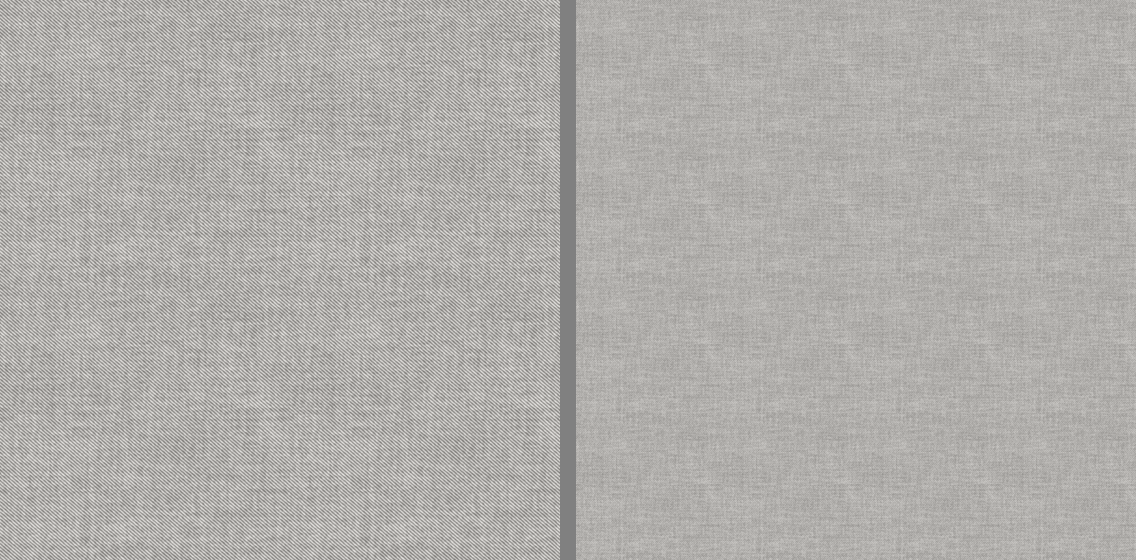
Left: one tile. Right: repeated 2 by 2.
Reproduce this texture procedurally as a WebGL 1 fragment shader.

```glsl
precision highp float;
// Fine grey twill cloth: crisp falling diagonals over slightly uneven threads.

uniform vec2 u_resolution;

const float TAU = 6.2831853;
const vec2 TILES = vec2(2.0);              // cloth patches across and down
const vec2 DIAGONALS = vec2(140.0, 160.0); // twill lines across and down
const vec3 DARK_YARN = vec3(0.50, 0.492, 0.48);
const vec3 LIGHT_YARN = vec3(0.88, 0.872, 0.86);
const vec2 WEFT_CELLS = vec2(10.0, 128.0); // long horizontal streaks per patch
const vec2 WARP_CELLS = vec2(128.0, 10.0); // long vertical streaks per patch
const vec2 GRAIN_CELLS = vec2(150.0, 150.0);
const vec2 CLOUD_CELLS = vec2(7.0, 9.0);
const float TWILL_CONTRAST = 0.345;
const float WEFT_CONTRAST = 0.17;
const float WARP_CONTRAST = 0.15;
const float GRAIN_CONTRAST = 0.28;
const float CLOUD_CONTRAST = 0.05;
const float SLUB_DEPTH = 0.06;
const float LINE_WOBBLE = 0.5;             // radians of twill phase

float hash(vec2 cell, float seed) {
  vec3 p = fract(vec3(cell.xyx + seed) * vec3(0.1031, 0.1030, 0.0973));
  p += dot(p, p.yzx + 33.33);
  return fract((p.x + p.y) * p.z);
}

// Value noise centred on zero; wraps after "cells" lattice steps.
float wrapNoise(vec2 uv, vec2 cells, float seed) {
  vec2 p = uv * cells;
  vec2 f = fract(p);
  vec2 a = mod(floor(p), cells);
  vec2 b = mod(a + 1.0, cells);
  f = f * f * (3.0 - 2.0 * f);
  float low = mix(hash(a, seed), hash(vec2(b.x, a.y), seed), f.x);
  float high = mix(hash(vec2(a.x, b.y), seed), hash(b, seed), f.x);
  return mix(low, high, f.y) - 0.5;
}

void main() {
  vec2 uv = gl_FragCoord.xy / u_resolution;
  vec2 patchUv = fract(uv * TILES);

  // Uneven threads, fibre grain and broad shading
  float weft = wrapNoise(patchUv, WEFT_CELLS, 3.0);
  float warp = wrapNoise(patchUv, WARP_CELLS, 17.0);
  float grain = wrapNoise(patchUv, GRAIN_CELLS, 41.0);
  float cloud = wrapNoise(patchUv, CLOUD_CELLS, 59.0);

  // Sparse dark slubs along the weft
  float slub = smoothstep(0.28, 0.45, wrapNoise(patchUv, vec2(6.0, 90.0), 73.0));

  // Diagonal ribs, fading out when too fine for the canvas
  float wobble = LINE_WOBBLE * (weft + warp);
  float rib = sin(TAU * dot(uv, DIAGONALS) + wobble);
  vec2 linesPerPixel = DIAGONALS / u_resolution;
  rib *= 1.0 - smoothstep(0.36, 0.6, max(linesPerPixel.x, linesPerPixel.y));

  float shade = 0.51 + TWILL_CONTRAST * rib
    + WEFT_CONTRAST * weft + WARP_CONTRAST * warp
    + GRAIN_CONTRAST * grain + CLOUD_CONTRAST * cloud
    - SLUB_DEPTH * slub;
  gl_FragColor = vec4(mix(DARK_YARN, LIGHT_YARN, clamp(shade, 0.0, 1.0)), 1.0);
}
```
